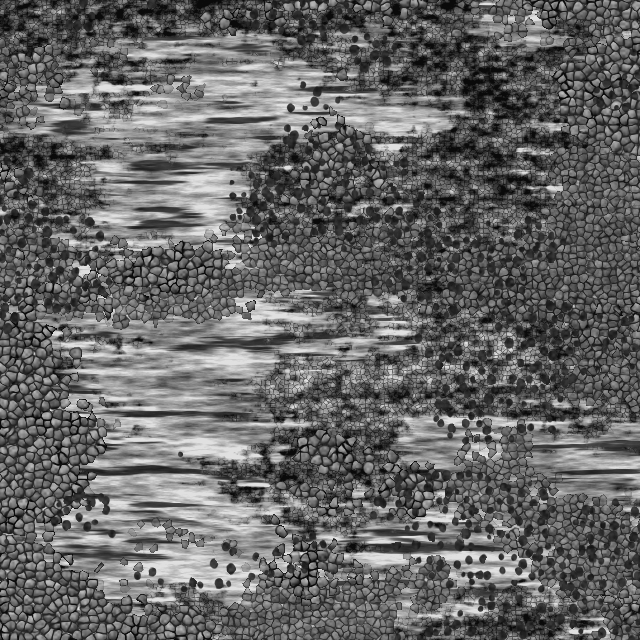
Give the GLSL for this texture, as a three.js fragment shader.

```glsl
// Weathered grey timber with horizontal fibres, overgrown by a grainy dark film,
// patches of crusty and raised lichen granules, and clusters of dark round spots.
// Stretched value noise makes the wood; jittered Voronoi cells make the growths.

#define WOOD_TONE 0.62
#define FILM_TONE 0.345
#define CRUST_TONE 0.45
#define LICHEN_TONE 0.50
#define SPOT_TONE 0.15
#define FILM_CELLS 135.0
#define CRUST_CELLS 84.0
#define LICHEN_CELLS 72.0
#define SPOT_CELLS 62.0
#define PATCH_FREQ vec2(4.0, 7.0)

varying vec2 vUv;

float hash(vec2 p) {
  return fract(sin(dot(p, vec2(127.1, 311.7))) * 43758.5453);
}

float noise(vec2 p) {
  vec2 i = floor(p);
  vec2 f = fract(p);
  f = f * f * (3.0 - 2.0 * f);
  float low = mix(hash(i), hash(i + vec2(1.0, 0.0)), f.x);
  float high = mix(hash(i + vec2(0.0, 1.0)), hash(i + 1.0), f.x);
  return mix(low, high, f.y);
}

float fbm(vec2 p) {
  float sum = 0.0;
  float weight = 0.5;
  for (int i = 0; i < 4; i++) {
    sum += weight * noise(p);
    p = p * 2.03 + 17.3;
    weight *= 0.5;
  }
  return sum / 0.9375;
}

// Broad growth areas, a little wider than tall
float growth(vec2 uv, float seed) {
  return fbm(uv * PATCH_FREQ + seed);
}

// Nearest jittered point: xy = offset from it, z = its distance, w = gap to the second
vec4 cells(vec2 p, out vec2 center) {
  vec2 base = floor(p);
  float nearest = 9.0;
  float second = 9.0;
  center = base;
  for (int y = -1; y <= 1; y++) {
    for (int x = -1; x <= 1; x++) {
      vec2 id = base + vec2(float(x), float(y));
      vec2 point = id + 0.1 + 0.8 * vec2(hash(id), hash(id + 57.7));
      float d = length(p - point);
      if (d < nearest) {
        second = nearest;
        nearest = d;
        center = point;
      } else {
        second = min(second, d);
      }
    }
  }
  return vec4(p - center, nearest, second - nearest);
}

// Domed granules lit from above: x = tone, y = coverage
vec2 granules(vec2 uv, float count, float seed, float threshold, float tone, float relief) {
  vec2 center;
  vec2 wobble = 0.25 * vec2(noise(uv * count * 2.0), noise(uv * count * 2.0 + 40.0));
  vec4 c = cells(uv * count + wobble + seed, center);
  float area = growth((center - seed) / count, seed) + 0.12 * (hash(center) - 0.5);
  float body = smoothstep(0.02, 0.26, c.w) * (1.0 - smoothstep(0.5, 0.8, c.z));
  float dome = tone * (0.8 + 0.4 * hash(center + 3.1));
  dome += relief * (0.3 * c.y - 0.1 * c.x - 0.3 * c.z * c.z);
  dome += 0.22 * (noise(uv * 240.0) - 0.5);
  float hole = relief * smoothstep(0.62, 0.72, noise(uv * count * 0.6 + seed));
  float shade = mix(0.14, dome, body) * (1.0 - 0.75 * hole * (1.0 - body));
  float cover = smoothstep(threshold - 0.01, threshold + 0.01, area);
  return vec2(shade, cover * (1.0 - smoothstep(0.65, 0.85, c.z)));
}

// Bleached fibres with dark lengthwise cracks
float wood(vec2 uv, float fibre) {
  float broad = fbm(uv * vec2(3.0, 14.0) + 5.0);
  float fine = fbm(uv * vec2(55.0, 230.0));
  float tone = WOOD_TONE + 0.5 * (broad - 0.5) + 0.8 * (fibre - 0.5) + 0.5 * (fine - 0.5);
  float crack = smoothstep(0.59, 0.72, fbm(uv * vec2(8.0, 75.0) + 31.0));
  return tone * (1.0 - 0.7 * crack);
}

// Dark grainy film, broken up by tiny cells
float film(vec2 uv, float fibre) {
  vec2 center;
  vec4 c = cells(uv * FILM_CELLS, center);
  float tone = FILM_TONE + 0.9 * (fbm(uv * vec2(85.0, 110.0)) - 0.5) + 0.4 * (fibre - 0.5);
  tone += 0.4 * (growth(uv, 71.0) - 0.5) + 0.12 * (hash(center) - 0.5);
  return tone * mix(0.6, 1.15, smoothstep(0.0, 0.3, c.w));
}

// Upright dark blobs gathered in clusters
float spots(vec2 uv) {
  vec2 center;
  vec2 scale = SPOT_CELLS * vec2(1.0, 0.85);
  vec4 c = cells(uv * scale, center);
  float rim = 0.12 * (noise(uv * 190.0) - 0.5);
  float radius = mix(0.22, 0.48, hash(center + 8.3));
  float keep = step(0.35, hash(center)) * step(0.55, growth(center / scale, 23.0));
  return keep * (1.0 - smoothstep(radius - 0.08, radius + 0.06, c.z + rim));
}

void main() {
  vec2 uv = vUv;
  vec2 grainUv = uv + vec2(0.0, 0.008 * noise(uv * vec2(5.0, 9.0)));
  float fibre = fbm(grainUv * vec2(13.0, 120.0));

  // Film spreads along the fibres and frays at its edge
  float spread = growth(uv, 3.0) + 0.35 * (fbm(uv * 60.0) - 0.5) - 0.3 * (fibre - 0.5);
  float tone = mix(wood(grainUv, fibre), film(uv, fibre), smoothstep(0.40, 0.53, spread));

  vec2 crust = granules(uv, CRUST_CELLS, 11.0, 0.57, CRUST_TONE, 0.5);
  tone = mix(tone, crust.x, 0.85 * crust.y);
  vec2 lichen = granules(uv, LICHEN_CELLS, 47.0, 0.61, LICHEN_TONE, 1.0);
  tone = mix(tone, lichen.x, lichen.y);

  float spotTone = SPOT_TONE + 0.16 * (noise(uv * 200.0) - 0.5);
  tone = mix(tone, spotTone, 0.92 * spots(uv));
  gl_FragColor = vec4(vec3(clamp(tone, 0.04, 0.88)), 1.0);
}
```
